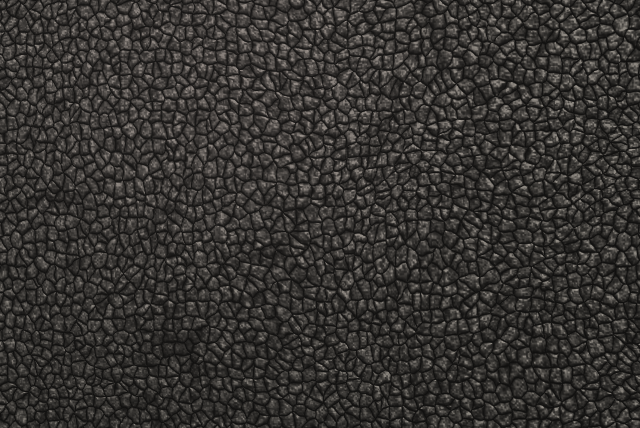
Write a Shadertoy shader that draws this texture.

```glsl
// Dark pebbled leather: domed grains from warped Voronoi cells with deep creases,
// fine wrinkles from layered noise, lit from above, and a soft warm sheen
// towards the upper left.
#define GRAIN_ROWS 36.0
#define JITTER 0.88
#define DOME_RADIUS 0.35
#define WRINKLE_DEPTH 0.5
#define RELIEF 1.25
#define SPARKLE 2.3
#define CREASE_TONE 0.06
#define GRAIN_TONE 0.175
#define LIGHT_DIR normalize(vec2(0.35, 1.0))
#define LEATHER_TINT vec3(1.035, 1.0, 0.945)
#define SHEEN_TINT vec3(1.055, 0.995, 0.955)

float hash1(vec2 p) {
    return fract(sin(dot(p, vec2(127.1, 311.7))) * 43758.5453);
}

vec2 hash2(vec2 p) {
    return vec2(hash1(p), hash1(p + vec2(37.3, 17.9)));
}

float valueNoise(vec2 p) {
    vec2 cell = floor(p);
    vec2 f = fract(p);
    f = f * f * (3.0 - 2.0 * f);
    float low = mix(hash1(cell), hash1(cell + vec2(1, 0)), f.x);
    float high = mix(hash1(cell + vec2(0, 1)), hash1(cell + vec2(1, 1)), f.x);
    return mix(low, high, f.y);
}

vec2 grainCentre(vec2 cell) {
    return cell + 0.5 + JITTER * (hash2(cell) - 0.5);
}

// Distance from p to the nearest border between two grains
float borderDistance(vec2 p) {
    vec2 base = floor(p);
    vec2 nearest = vec2(0.0);
    float best = 9.0;
    for (int j = -1; j <= 1; j++)
    for (int i = -1; i <= 1; i++) {
        vec2 r = grainCentre(base + vec2(i, j)) - p;
        float d = dot(r, r);
        if (d < best) { best = d; nearest = r; }
    }
    float border = 9.0;
    for (int j = -2; j <= 2; j++)
    for (int i = -2; i <= 2; i++) {
        vec2 r = grainCentre(base + vec2(i, j)) - p;
        vec2 across = r - nearest;
        if (dot(across, across) > 1e-4)
            border = min(border, dot(0.5 * (r + nearest), normalize(across)));
    }
    return border;
}

// Rounded grain profile, 0 in the creases and 1 on top
float grainDome(vec2 p) {
    vec2 bend = vec2(valueNoise(p * 1.7), valueNoise(p * 1.7 + 41.0)) - 0.5;
    float d = borderDistance(p + 0.32 * bend);
    float rise = 1.0 - clamp(d / DOME_RADIUS, 0.0, 1.0);
    return 1.0 - rise * rise;
}

// Fine skin texture: mottling plus thin ridged veins
float wrinkles(vec2 p) {
    float coarse = valueNoise(p * 3.1 + 7.0);
    float fine = valueNoise(p * 7.0 + 3.0);
    float vein = abs(2.0 * valueNoise(p * 2.3 + 19.0) - 1.0);
    return 0.4 * coarse + 0.4 * fine + 0.2 * smoothstep(0.0, 0.5, vein);
}

// Long wandering folds that run diagonally between the grains
float folds(vec2 p) {
    vec2 along = mat2(0.8, -0.6, 0.6, 0.8) * p * vec2(0.13, 0.26);
    float ridge = abs(valueNoise(along + 5.0) - 0.5);
    return smoothstep(0.0, 0.05, ridge);
}

void mainImage(out vec4 fragColor, in vec2 fragCoord) {
    vec2 uv = fragCoord / iResolution.y;
    float across = fragCoord.x / iResolution.x;

    // Grains grow from left to right and drift with the hide
    vec2 p = GRAIN_ROWS * vec2(uv.x * (1.17 - 0.08 * uv.x), uv.y * 0.96);
    p += 1.6 * (vec2(valueNoise(uv * 4.0), valueNoise(uv * 4.0 + 23.0)) - 0.5);

    // Relief and its slope towards the light
    vec2 ahead = p + 0.1 * LIGHT_DIR;
    float dome = grainDome(p);
    float skin = wrinkles(p);
    float slope = dome - grainDome(ahead) + WRINKLE_DEPTH * (skin - wrinkles(ahead));

    // Broad lighting: sheen at upper left, harder contrast to the right
    vec2 fromSheen = (uv - vec2(0.5, 0.82)) * vec2(1.0, 1.15);
    float sheen = exp(-2.6 * dot(fromSheen, fromSheen));
    float contrast = mix(0.85, 1.15, across);
    float exposure = mix(0.88, 1.12, smoothstep(0.0, 1.0, uv.y)) + 0.1 * sheen;

    // Tone: dark creases, lit domes, bright flecks
    float gleam = exp(contrast * (RELIEF * slope + SPARKLE * (skin - 0.5)));
    float body = dome * mix(0.62, 1.0, folds(p));
    float tone = CREASE_TONE + 0.025 * sheen + GRAIN_TONE * exposure * body * gleam;
    tone = min(tone, 0.5 + 0.25 * (tone - 0.5));

    vec3 color = tone * mix(LEATHER_TINT, SHEEN_TINT, sheen);
    fragColor = vec4(color, 1.0);
}
```
